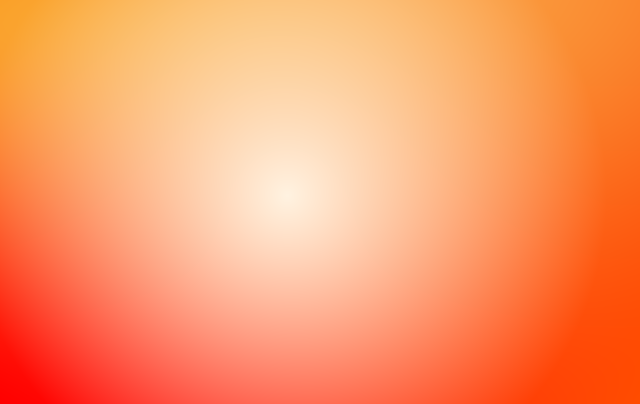
Reproduce this background procedurally as a Shadertoy shader.

```glsl
// A warm backdrop: amber above, red and orange below, with a cream glow near
// the centre. Three vertical Bezier colour ramps are blended smoothly across
// the width, then a cone-shaped radial light is laid over them.

const vec3 CREAM = vec3(1.0, 0.95, 0.88);
const vec2 GLOW_CENTER = vec2(0.449, 0.516);
const float GLOW_RADIUS = 0.79;   // in canvas heights
const float MIDDLE_COLUMN = 0.45; // in canvas widths

// Cubic Bezier ramp through colour space, t = 0 at the top
vec3 colorRamp(vec3 top, vec3 upper, vec3 lower, vec3 bottom, float t) {
    float s = 1.0 - t;
    return s * s * s * top + 3.0 * s * s * t * upper
         + 3.0 * s * t * t * lower + t * t * t * bottom;
}

// Parabola through three colours placed at x = 0, x = middle and x = 1
vec3 blendColumns(vec3 left, vec3 center, vec3 right, float middle, float x) {
    float leftWeight = (x - middle) * (x - 1.0) / middle;
    float centerWeight = x * (1.0 - x) / (middle * (1.0 - middle));
    float rightWeight = x * (x - middle) / (1.0 - middle);
    return left * leftWeight + center * centerWeight + right * rightWeight;
}

// Light that fades linearly from 1 at the center to 0 at the radius
float coneGlow(vec2 p, vec2 center, float radius) {
    return clamp(1.0 - distance(p, center) / radius, 0.0, 1.0);
}

void mainImage(out vec4 fragColor, in vec2 fragCoord) {
    vec2 uv = fragCoord / iResolution.xy;
    vec2 aspect = vec2(iResolution.x / iResolution.y, 1.0);
    float depth = 1.0 - uv.y;

    // Coloured backdrop
    vec3 left = colorRamp(vec3(0.98, 0.63, 0.16), vec3(0.98, 0.705, 0.257),
                          vec3(1.0, 0.09, 0.038), vec3(1.0, 0.0, 0.0), depth);
    vec3 center = colorRamp(vec3(0.98, 0.66, 0.26), vec3(0.98, 0.667, 0.247),
                            vec3(1.0, 0.283, 0.098), vec3(1.0, 0.14, 0.04), depth);
    vec3 right = colorRamp(vec3(0.98, 0.53, 0.18), vec3(0.98, 0.498, 0.165),
                           vec3(1.0, 0.249, 0.0), vec3(1.0, 0.30, 0.0), depth);
    vec3 color = blendColumns(left, center, right, MIDDLE_COLUMN, uv.x);

    // Cream light
    float glow = coneGlow(uv * aspect, GLOW_CENTER * aspect, GLOW_RADIUS);
    color = mix(color, CREAM, glow);

    fragColor = vec4(clamp(color, 0.0, 1.0), 1.0);
}
```
